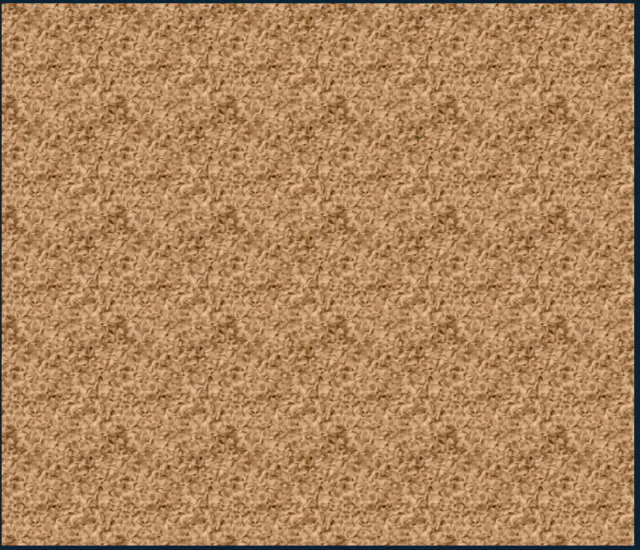
Write a Shadertoy shader that draws this texture.

```glsl
float hash(vec2 p, float seed) {
    vec3 q = fract(vec3(p.xyx + seed) * vec3(0.1031, 0.1030, 0.0973));
    q += dot(q, q.yzx + 33.33);
    return fract((q.x + q.y) * q.z);
}

// Value noise that repeats after a whole number of cells, scaled to unit deviation
float tileNoise(vec2 p, vec2 period, float seed) {
    vec2 cell = floor(p);
    vec2 f = fract(p);
    f = f * f * (3.0 - 2.0 * f);
    vec2 a = mod(cell, period);
    vec2 b = mod(cell + 1.0, period);
    float low = mix(hash(a, seed), hash(vec2(b.x, a.y), seed), f.x);
    float high = mix(hash(vec2(a.x, b.y), seed), hash(b, seed), f.x);
    return (mix(low, high, f.y) - 0.5) / 0.213;
}

// Periodic noise on a lattice turned by 45 degrees
float diagonalNoise(vec2 tile, float cells, float seed) {
    vec2 turned = vec2(tile.x + tile.y, tile.y - tile.x);
    return tileNoise(turned * cells, vec2(cells), seed);
}

// Small wandering offset that hides the lattice lines
vec2 warp(vec2 tile, float amount) {
    float across = diagonalNoise(tile, 15.0, 61.0);
    float along = diagonalNoise(tile, 15.0, 73.0);
    return tile + amount * vec2(across, along);
}

// Cork grain: fine crumbs, flakes lit from the upper left and faint blotches
float corkGrain(vec2 tile) {
    const vec2 shadowStep = vec2(-0.018, 0.018);
    vec2 bent = warp(tile, 0.007);
    float crumbs = tileNoise(bent * vec2(44.0, 50.0), vec2(44.0, 50.0), 3.0);
    float flakes = diagonalNoise(bent, 27.0, 17.0);
    float shadow = diagonalNoise(bent + shadowStep, 27.0, 17.0);
    float clumps = diagonalNoise(bent, 10.0, 29.0);
    float blotches = tileNoise(tile * 6.0, vec2(6.0), 41.0);
    return 0.66 * crumbs + 0.60 * flakes - 0.26 * shadow
         + 0.32 * clumps + 0.17 * blotches;
}

// Tan ramp with a longer tail towards the dark pits
vec3 corkColor(float grain, float warmth) {
    const vec3 tanBase = vec3(0.712, 0.546, 0.382);
    const vec3 pit = vec3(0.23, 0.14, 0.06);
    float shade = 0.098 * grain - 0.010 * grain * grain;
    vec3 tint = vec3(0.004, -0.003, -0.005) * warmth;
    return clamp(tanBase + shade + tint, pit, vec3(0.95, 0.82, 0.66));
}

// Coverage of a rectangle with smooth edges
float boxMask(vec2 p, vec2 lower, vec2 upper, float pixel) {
    vec2 inside = min(p - lower, upper - p);
    return clamp(min(inside.x, inside.y) / pixel + 0.5, 0.0, 1.0);
}

void mainImage(out vec4 fragColor, in vec2 fragCoord) {
    const float tileSize = 0.2;
    const vec3 navy = vec3(0.05, 0.13, 0.19);
    vec2 uv = fragCoord / iResolution.y;
    vec2 size = iResolution.xy / iResolution.y;

    // Repeating cork sheet
    vec2 tile = uv / tileSize;
    float warmth = diagonalNoise(tile, 12.0, 53.0);
    vec3 cork = corkColor(corkGrain(tile), warmth);

    // Narrow uneven frame
    vec2 lower = vec2(0.003, 0.008);
    vec2 upper = size - vec2(0.0105, 0.006);
    float sheet = boxMask(uv, lower, upper, 1.0 / iResolution.y);

    fragColor = vec4(mix(navy, cork, sheet), 1.0);
}
```
